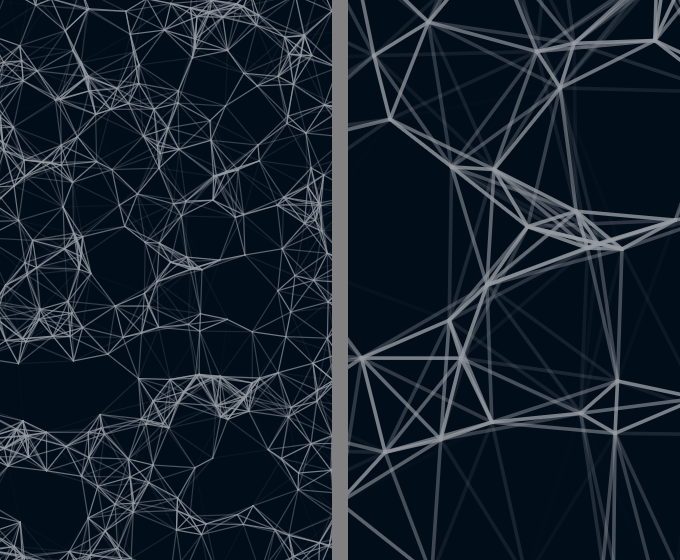
Left, the full canvas; right, a detail of the centre.
Reproduce this background procedurally as a Shadertoy shader.

```glsl
// A web of thin grey links on a dark navy ground. Nodes are scattered at random
// in grid cells one link-reach wide; every pair of nodes closer than the reach
// is joined by an anti-aliased segment that fades as the pair moves apart.

#define REACH      0.104   // longest link, in canvas heights
#define LINE_WIDTH 0.00215 // link thickness, in canvas heights
#define PRESENCE   0.92    // chance that a node slot is filled
#define FADE_GAIN  2.3     // how soon shorter links reach full strength
#define OPACITY    0.80    // strength of a short link
#define SLOTS      5       // node slots per cell
#define MAX_NODES  45      // most nodes kept around one pixel
#define SEED       vec2(41.0, 67.0)
#define GROUND     vec3(0.006, 0.050, 0.103)
#define LINK       vec3(0.590, 0.610, 0.635)

// Three random values in 0..1 from a 2D key.
vec3 hash3(vec2 key) {
    vec3 h = fract(key.xyx * vec3(0.1031, 0.1030, 0.0973));
    h += dot(h, h.yxz + 33.33);
    return fract((h.xxy + h.yzz) * h.zyx);
}

// Distance from the origin to the segment a-b.
float segmentDistance(vec2 a, vec2 b) {
    vec2 ab = b - a;
    float t = clamp(-dot(a, ab) / max(dot(ab, ab), 1e-6), 0.0, 1.0);
    return length(a + ab * t);
}

void mainImage(out vec4 fragColor, in vec2 fragCoord) {
    // One unit is the longest link.
    float pixel = 1.0 / (iResolution.y * REACH);
    float width = LINE_WIDTH / REACH;
    vec2 p = fragCoord * pixel;
    vec2 home = floor(p);

    // Gather the nodes whose links can reach this pixel, relative to it.
    vec2 nodes[MAX_NODES];
    int count = 0;
    for (int y = -1; y <= 1; y++)
    for (int x = -1; x <= 1; x++)
    for (int s = 0; s < SLOTS; s++) {
        vec2 cell = home + vec2(x, y);
        vec3 rnd = hash3(cell + SEED + float(s) * vec2(37.0, 71.0));
        vec2 node = cell + rnd.xy - p;
        if (rnd.z < PRESENCE && dot(node, node) < 1.05 && count < MAX_NODES) {
            nodes[count] = node;
            count++;
        }
    }

    // Lay every link over the ground, box-filtered across its width.
    float clearness = 1.0;
    for (int i = 1; i < count; i++)
    for (int j = 0; j < i; j++) {
        float span = distance(nodes[i], nodes[j]);
        if (span >= 1.0) continue;
        float d = segmentDistance(nodes[i], nodes[j]);
        float cover = clamp(0.5 * (width + pixel) - d, 0.0, min(width, pixel)) / pixel;
        clearness *= 1.0 - cover * OPACITY * min(1.0, FADE_GAIN * (1.0 - span));
    }

    fragColor = vec4(mix(LINK, GROUND, clearness), 1.0);
}
```
